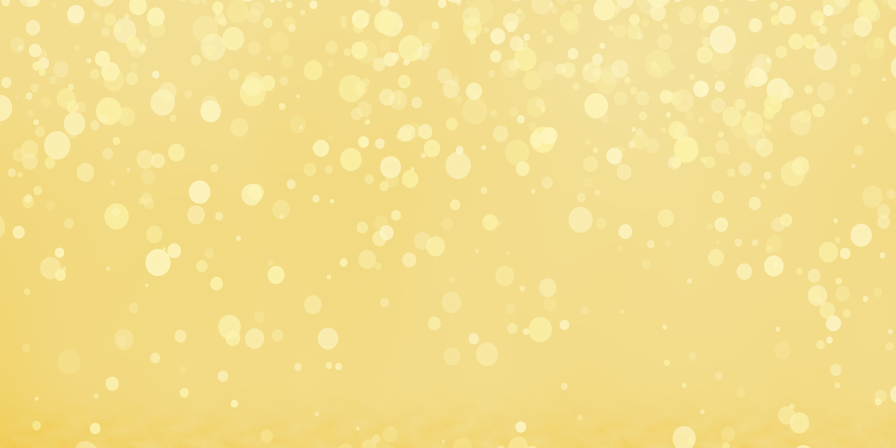
A WebGL 2 fragment shader for this background:

```glsl
#version 300 es
precision highp float;
// Pale golden backdrop strewn with translucent round lights, dense at the top and sparse below.
// The backdrop is a warmth gradient stirred by layered sines; the lights are discs
// scattered on jittered grids, from large to small.

uniform vec2 u_resolution;
out vec4 fragColor;

vec3 hash3(vec3 p) {
  p = fract(p * vec3(0.1031, 0.1030, 0.0973));
  p += dot(p, p.yxz + 33.33);
  return fract((p.xxy + p.yxx) * p.zyx);
}

// Layered sines, each octave turned and bent by the last; about -1 to 1
float layeredSines(vec2 p) {
  float sum = 0.0, weight = 0.5;
  for (int i = 0; i < 4; i++) {
    sum += weight * sin(p.x + 1.3 * sin(p.y + float(i))) * cos(p.y * 0.9 + sum);
    p = mat2(1.3, 1.1, -1.1, 1.3) * p + 2.7;
    weight *= 0.6;
  }
  return sum;
}

// Soft glow in the upper right of the middle
float glowAt(vec2 p) {
  vec2 offset = (p - vec2(1.34, 0.84)) * vec2(3.0, 4.2);
  return exp(-dot(offset, offset));
}

vec3 backdrop(vec2 p) {
  float warmth = 0.31 + 0.44 * exp(-2.8 * p.x) * smoothstep(1.15, 0.0, p.y);
  warmth += 0.15 * layeredSines(p * vec2(4.2, 3.0) + 1.0);
  warmth -= 0.08 * smoothstep(0.55, 1.0, p.y) + 0.30 * glowAt(p);
  // Mottled golden strip along the bottom
  float strip = exp(-p.y * p.y * 130.0);
  warmth += strip * (0.26 + 0.28 * layeredSines(p * vec2(50.0, 70.0)));
  return mix(vec3(0.955, 0.885, 0.612), vec3(0.945, 0.815, 0.375), warmth);
}

// Blends one grid of discs over the colour; size runs from 0 (small) to 1 (large)
vec3 addLights(vec3 color, vec2 p, float layer, float size) {
  float cellSize = 0.1;
  vec2 shift = vec2(0.037, 0.061) * layer;
  vec2 home = floor((p + shift) / cellSize);
  for (int y = -1; y <= 1; y++) {
    for (int x = -1; x <= 1; x++) {
      vec2 cell = home + vec2(x, y);
      vec3 place = hash3(vec3(cell + 40.0, layer * 17.0 + 5.0));
      vec3 look = hash3(vec3(cell + 90.0, layer * 29.0 + 11.0));
      vec2 center = (cell + place.xy) * cellSize - shift;

      // More lights near the top and the glow, gathered in loose clusters
      float height = clamp(center.y, 0.0, 1.0);
      float cluster = 1.0 + 1.1 * layeredSines(center * 9.0 + 4.0);
      float chance = (0.14 + 0.72 * height * height) * cluster + 0.45 * glowAt(center);
      if (place.z > chance) continue;

      float radius = mix(0.0045, 0.0205, size) * mix(0.8, 1.45, look.x);
      float dist = length((p - center) * vec2(1.0, 0.93)) - radius;
      float opacity = mix(0.20, 0.92, look.y);
      float blur = max(0.0013, 0.6 / u_resolution.y);
      float disc = smoothstep(blur, -blur, dist);
      // Slightly stronger towards the rim
      disc *= 0.92 + 0.08 * smoothstep(-radius, 0.0, dist);
      vec3 light = mix(vec3(0.985, 0.95, 0.64), vec3(0.995, 0.968, 0.80), look.z);
      color = mix(color, light, disc * opacity);
    }
  }
  return color;
}

void main() {
  vec2 p = gl_FragCoord.xy / u_resolution.y;
  vec3 color = backdrop(p);
  for (int i = 0; i < 7; i++) {
    float size = 1.0 - float(i) / 6.0;
    color = addLights(color, p, float(i), size * (0.6 + 0.4 * size));
  }
  fragColor = vec4(color, 1.0);
}
```
